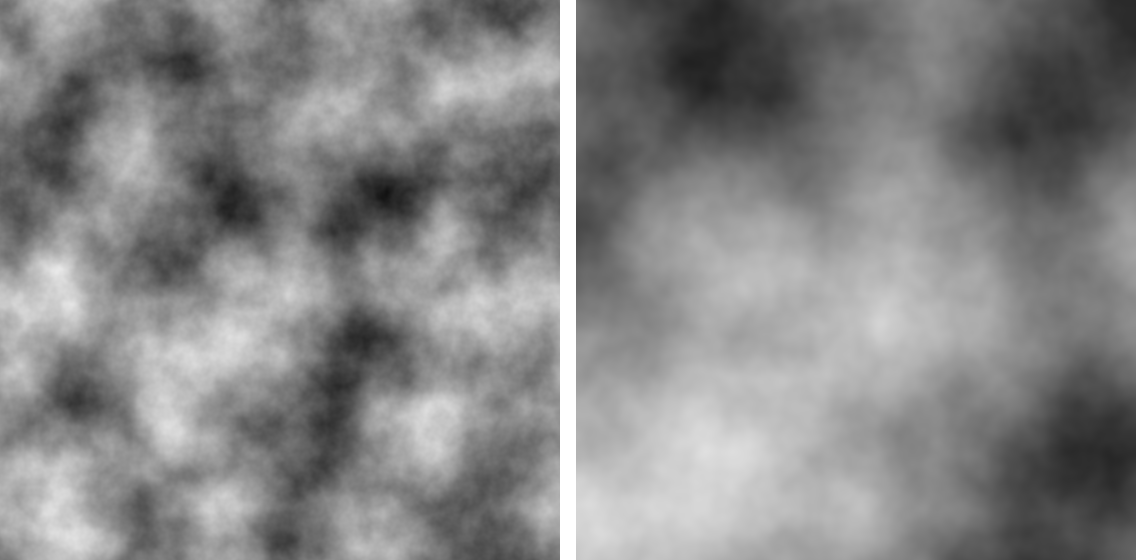
Left: the whole. Right: its middle third, enlarged.
A WebGL 2 fragment shader for this texture:

```glsl
#version 300 es
precision highp float;
// Soft grey cloud texture: seamless fractal gradient noise.

uniform vec2 u_resolution;
out vec4 fragColor;

const float BASE_CELLS = 4.0;   // lattice cells across the tile, first octave
const int   OCTAVES    = 6;
const float GAIN       = 0.5;   // amplitude ratio between octaves
const float MEAN_GREY  = 0.525;
const float CONTRAST   = 0.62;
const float SEED       = 3.0;
const float TAU        = 6.283185;

float hash(vec2 p) {
    return fract(sin(dot(p, vec2(127.1, 311.7))) * 43758.5453);
}

// Dot product of a random unit gradient at a wrapped corner with the offset
float cornerSlope(vec2 cell, vec2 offset, float period, float seed) {
    float angle = TAU * hash(mod(cell, period) + seed * vec2(17.3, 9.1));
    return dot(vec2(cos(angle), sin(angle)), offset);
}

// Gradient noise that repeats after a whole number of cells
float tiledNoise(vec2 p, float period, float seed) {
    vec2 cell = floor(p);
    vec2 f = p - cell;
    vec2 fade = f * f * f * (f * (f * 6.0 - 15.0) + 10.0);
    vec2 e = vec2(1.0, 0.0);
    float bottom = mix(cornerSlope(cell, f, period, seed),
                       cornerSlope(cell + e.xy, f - e.xy, period, seed), fade.x);
    float top = mix(cornerSlope(cell + e.yx, f - e.yx, period, seed),
                    cornerSlope(cell + e.xx, f - e.xx, period, seed), fade.x);
    return mix(bottom, top, fade.y);
}

// Sum of octaves, each shifted so that the lattices do not line up
float clouds(vec2 uv) {
    float sum = 0.0;
    float amplitude = 1.0;
    float period = BASE_CELLS;
    for (int i = 0; i < OCTAVES; i++) {
        float seed = SEED + float(i);
        vec2 shift = vec2(0.37, 0.61) * seed;
        sum += amplitude * tiledNoise(uv * period + shift, period, seed);
        amplitude *= GAIN;
        period *= 2.0;
    }
    return sum;
}

void main() {
    vec2 uv = gl_FragCoord.xy / u_resolution;
    float grey = clamp(MEAN_GREY + CONTRAST * clouds(uv), 0.0, 1.0);
    fragColor = vec4(vec3(grey), 1.0);
}
```
